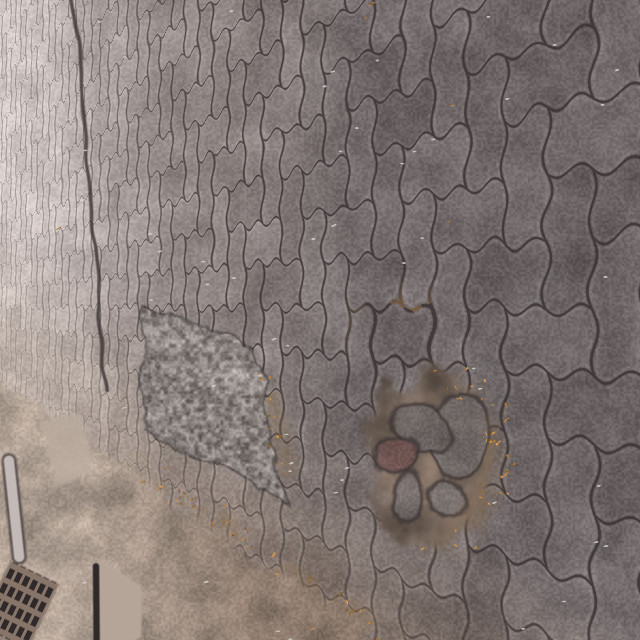
Write a three.js fragment shader that draws this texture.

```glsl
// Worn interlocking pavers laid in herringbone, receding to the left in perspective.
// A plane projection feeds the paver grid; noise-edged masks then layer an asphalt
// patch, a dirt verge, a stone-filled hole, litter and kerb ironwork on top.
varying vec2 vUv;

const vec2 VANISH = vec2(-0.39, 0.52);
const vec2 DENSITY = vec2(22.4, 12.1);
const vec3 HAZE = vec3(0.83, 0.79, 0.78);
const vec3 PAVER_MID = vec3(0.61, 0.57, 0.56);
const vec3 PAVER_NEAR = vec3(0.43, 0.40, 0.40);
const vec3 JOINT = vec3(0.23, 0.20, 0.20);
const vec3 DIRT = vec3(0.53, 0.46, 0.41);
const vec3 SAND = vec3(0.69, 0.63, 0.58);
const vec3 LEAF = vec3(0.68, 0.49, 0.25);

float hash(vec2 p) {
  vec3 q = fract(vec3(p.xyx) * 0.1031);
  q += dot(q, q.yzx + 33.33);
  return fract((q.x + q.y) * q.z);
}
float noise(vec2 p) {
  vec2 i = floor(p), f = fract(p);
  f = f * f * (3.0 - 2.0 * f);
  return mix(mix(hash(i), hash(i + vec2(1, 0)), f.x),
             mix(hash(i + vec2(0, 1)), hash(i + vec2(1, 1)), f.x), f.y);
}
float fbm(vec2 p) {
  float sum = 0.0, amp = 0.5;
  for (int i = 0; i < 4; i++) {
    sum += amp * noise(p);
    p = p * 2.03 + 17.0;
    amp *= 0.5;
  }
  return sum;
}
mat2 turn(float a) { return mat2(cos(a), -sin(a), sin(a), cos(a)); }
float fill(float d, float blur) { return 1.0 - smoothstep(-blur, blur, d); }
float box(vec2 p, vec2 halfSize) {
  vec2 q = abs(p) - halfSize;
  return max(q.x, q.y);
}
float segment(vec2 p, vec2 a, vec2 b) {
  vec2 ab = b - a;
  return length(p - a - ab * clamp(dot(p - a, ab) / dot(ab, ab), 0.0, 1.0));
}
// Small rotated ellipses, one per cell, kept when their hash is below the amount.
float flecks(vec2 p, float scale, float amount) {
  vec2 cell = floor(p * scale);
  float h = hash(cell + 5.0);
  vec2 q = turn(h * 40.0) * (fract(p * scale) - 0.35 - 0.3 * hash(cell + 9.0));
  return fill(length(q * vec2(1.0, 2.2)) - 0.3, 0.12) * step(h, amount);
}
// Herringbone pavers: x is edge distance in canvas units, y is a tone per paver.
vec2 herringbone(vec2 p, vec2 unit) {
  vec2 cell = floor(p);
  float t = mod(cell.x + cell.y, 4.0);
  bool lying = t < 1.5;
  vec2 origin = cell - (lying ? vec2(t, 0.0) : vec2(0.0, t - 2.0));
  vec2 size = lying ? vec2(2.0, 1.0) : vec2(1.0, 2.0);
  vec2 edge = min(p - origin, size - p + origin) * unit;
  return vec2(min(edge.x, edge.y), hash(origin + 80.0));
}

void main() {
  vec2 uv = vUv;
  float rough = fbm(uv * 22.0), grain = noise(uv * 300.0), ragged = (rough - 0.47) * 0.06;

  // Perspective plane with wavy interlocking edges
  float depth = uv.x - VANISH.x;
  vec2 plane = vec2(-DENSITY.x, (uv.y - VANISH.y) * DENSITY.y) / depth;
  vec2 unit = vec2(depth * depth, depth) / DENSITY;
  plane += 0.09 * sin(6.28318 * plane.yx) + 0.12 * (noise(plane * 1.6) - 0.5);
  vec2 paver = herringbone(plane, unit);

  // Paver tone, wear and joints
  float verge = 0.40 - 0.69 * uv.x - uv.y + ragged;
  float dusty = smoothstep(-0.32, 0.04, verge);
  vec3 col = mix(HAZE, PAVER_MID, smoothstep(-0.02, 0.27, uv.x));
  col = mix(col, PAVER_NEAR, smoothstep(0.15, 0.68, uv.x));
  col = mix(col, mix(SAND, DIRT, smoothstep(0.0, 0.5, uv.x)), dusty * 0.65);
  col += (paver.y - 0.5) * 0.06 + (rough - 0.47) * 0.16 + (grain - 0.5) * 0.10;
  float broken = fill(length((uv - vec2(0.63, 0.49)) * vec2(0.7, 1.0)) - 0.06 + ragged, 0.035);
  float width = 0.0017 * depth + broken * 0.003 * rough;
  float joint = fill(paver.x - width, 0.0013);
  float rim = fill(abs(paver.x - width * 2.8) - width, 0.0015);
  vec3 jointTone = mix(JOINT, mix(DIRT, LEAF, grain) * 0.75, broken * step(0.5, rough));
  col += rim * 0.035;
  col = mix(col, jointTone, joint * mix(0.35, 0.85, smoothstep(0.0, 0.4, uv.x)) * (1.0 - 0.5 * dusty));

  // Long settlement crack
  float bend = 0.01 * (noise(uv * 28.0) - 0.5);
  float crack = segment(uv + vec2(bend, 0.0), vec2(0.114, 1.0), vec2(0.166, 0.39));
  col = mix(col, JOINT, 0.8 * fill(crack - 0.0028, 0.002));

  // Dirt verge
  vec3 soil = mix(SAND, DIRT, smoothstep(0.05, 0.5, uv.x)) * (0.72 + 0.55 * rough);
  col = mix(col, soil + (grain - 0.5) * 0.1, fill(-verge, 0.012));
  col = mix(col, SAND + 0.04, 0.8 * fill(box(turn(0.25) * (uv - vec2(0.107, 0.30)), vec2(0.034, 0.05)) + ragged * 0.4, 0.004));

  // Asphalt patch with pale trowel streaks
  float patchTop = uv.y - 0.52 + 0.36 * (uv.x - 0.22);
  float patchLow = 0.33 - 0.5 * (uv.x - 0.22) - uv.y;
  float patchSide = max(0.225 - uv.x, uv.x - 0.43 + 0.2 * (uv.y - 0.3));
  float asphalt = max(max(patchTop, patchLow), patchSide) + ragged * 0.6;
  vec3 gravel = vec3(0.53, 0.50, 0.49) + (noise(uv * 150.0) - 0.5) * 0.28 + (grain - 0.5) * 0.15;
  float streak = noise(vec2(uv.x * 8.0, (uv.y + 0.12 * uv.x) * 110.0)) * fill(abs(patchTop + 0.05) - 0.025, 0.02);
  col = mix(col, gravel + streak * 0.13, fill(asphalt, 0.004));
  col *= 1.0 - 0.35 * fill(abs(asphalt) - 0.002, 0.003);

  // Hole packed with a ring of stones
  vec2 hole = uv - vec2(0.675, 0.275);
  float pit = length(hole * vec2(1.0, 0.72)) - 0.10 + ragged * 1.4;
  col = mix(col, DIRT * (0.5 + 0.75 * rough), fill(pit, 0.014));
  for (int i = 0; i < 5; i++) {
    float k = float(i), angle = 0.79 + 1.08 * k;
    vec2 q = turn(angle + 0.6) * (hole - 0.06 * vec2(cos(angle), sin(angle)));
    float radius = mix(0.027, 0.05, pow(0.5 + 0.5 * cos(angle - 0.79), 3.0));
    float stone = length(q * vec2(0.82, 1.12)) - radius + ragged * 0.45;
    vec3 tone = i == 2 ? vec3(0.43, 0.33, 0.32) : vec3(0.45, 0.42, 0.41) + 0.06 * (hash(vec2(k, 3.0)) - 0.5);
    col = mix(col, JOINT, 0.8 * fill(stone - 0.005, 0.004));
    col = mix(col, tone * (0.78 + 0.45 * rough) + (grain - 0.5) * 0.08, fill(stone, 0.003));
  }

  // Leaves along the edges, and pale chips
  float litter = fill(abs(verge + 0.02) - 0.012, 0.025) * smoothstep(0.15, 0.3, uv.x);
  litter = max(litter, fill(abs(pit) - 0.012, 0.025) * smoothstep(-0.03, 0.06, hole.x));
  litter = max(litter, fill(segment(uv, vec2(0.42, 0.41), vec2(0.45, 0.27)) - 0.01, 0.02));
  col = mix(col, mix(LEAF, DIRT * 0.7, rough), litter * 0.45 * smoothstep(0.4, 0.6, rough));
  col = mix(col, LEAF * (0.65 + 0.7 * grain), flecks(uv + ragged, 85.0, litter * 0.45));
  col = mix(col, vec3(0.82), 0.8 * flecks(uv + ragged * 0.3, 95.0, 0.005));

  // Kerb slab, post and drain grate
  col = mix(col, SAND * 1.03, fill(box(uv - vec2(0.187, 0.045), vec2(0.034, 0.06 - 0.6 * (uv.x - 0.187))), 0.003));
  col = mix(col, JOINT * 0.8, fill(segment(uv, vec2(0.15, 0.115), vec2(0.151, 0.0)) - 0.005, 0.002));
  float post = segment(uv, vec2(0.014, 0.28), vec2(0.03, 0.13));
  col = mix(col, JOINT, 0.7 * fill(post - 0.012, 0.003));
  col = mix(col, HAZE * 0.92, fill(post - 0.008, 0.002));
  vec2 g = turn(-0.45) * (uv - vec2(0.03, 0.055));
  vec2 slot = abs(fract(g * vec2(75.0, 40.0)) - 0.5);
  vec3 iron = mix(JOINT * 0.8, DIRT, smoothstep(0.26, 0.38, max(slot.x, slot.y)));
  col = mix(col, iron, fill(box(g, vec2(0.042, 0.056)), 0.003));

  gl_FragColor = vec4(clamp(col, 0.0, 1.0), 1.0);
}
```
